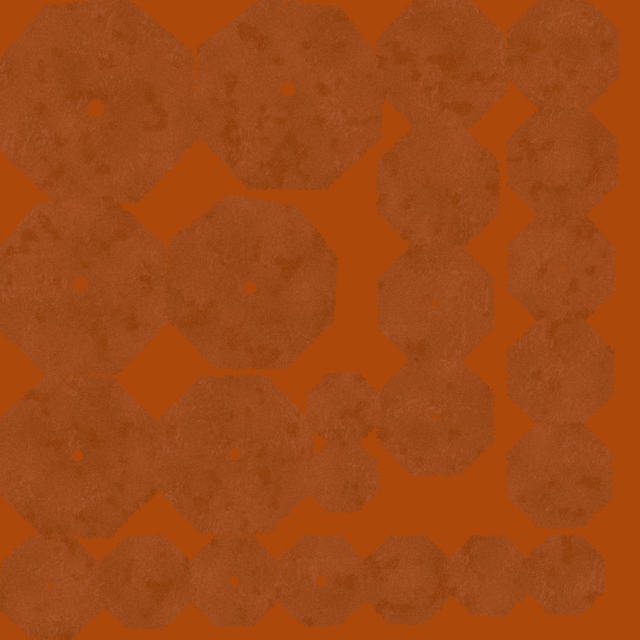
Write a WebGL 1 fragment shader that draws this pattern.

```glsl
precision highp float;
// Shelves of weathered rust octagons, packed over a flat burnt-orange ground.
uniform vec2 u_resolution;

#define GRID 768.0
#define OVERLAP 5.5
#define FRAY 4.0
#define GROUND vec3(0.670, 0.283, 0.040)
#define RUST vec3(0.607, 0.288, 0.106)
#define STAIN vec3(0.560, 0.240, 0.035)
#define SCUFF vec3(0.680, 0.350, 0.200)
#define GRAIN 0.055

float hash(vec2 p) {
    vec3 h = fract(vec3(p.xyx) * 0.1031);
    h += dot(h, h.yzx + 33.33);
    return fract((h.x + h.y) * h.z);
}

float noise(vec2 p) {
    vec2 i = floor(p), f = fract(p);
    f = f * f * (3.0 - 2.0 * f);
    return mix(mix(hash(i), hash(i + vec2(1.0, 0.0)), f.x),
               mix(hash(i + vec2(0.0, 1.0)), hash(i + 1.0), f.x), f.y);
}

float fbm(vec2 p) {
    float sum = 0.0, gain = 0.5;
    for (int i = 0; i < 5; i++) {
        sum += gain * noise(p);
        p = mat2(1.6, 1.2, -1.2, 1.6) * p + 17.3;
        gain *= 0.5;
    }
    return sum;
}

// Octagon corner; the tilt twists the upper side more than the lower.
vec2 octagonCorner(float k, float r, float tilt) {
    float angle = (k + 0.5) * 0.785398;
    angle += tilt * (0.5 + 0.5 * sin(angle));
    return r * 1.0824 * vec2(cos(angle), sin(angle));
}

// Signed distance to an octagon with fine teeth cut into its sides.
float frayedOctagon(vec2 q, float r, float tilt, float seed) {
    float d = -GRID, along = 0.0, side = 0.0;
    vec2 a = octagonCorner(0.0, r, tilt);
    for (int k = 1; k <= 8; k++) {
        vec2 b = octagonCorner(float(k), r, tilt);
        vec2 e = normalize(b - a);
        float edge = dot(q - a, vec2(e.y, -e.x));
        if (edge > d) {
            d = edge;
            along = dot(q - a, e);
            side = float(k);
        }
        a = b;
    }
    float tooth = hash(vec2(floor(along / 2.5) + 200.0, side * 13.0 + seed));
    return d + FRAY * tooth * tooth - 0.5;
}

// Mottled metal: clouds, dark stains, pale scuffs and grain.
vec3 rustTexture(vec2 q, float seed) {
    vec2 s = q + 400.0 + seed * 3.7;
    float clouds = fbm(s * 0.025);
    float stains = smoothstep(0.55, 0.75, fbm(s * 0.055 + 60.0));
    vec2 bent = s + 22.0 * vec2(clouds, noise(s * 0.04));
    float scratches = noise(mat2(0.45, 0.16, -0.16, 0.45) * bent * vec2(1.0, 0.5));
    float scuffs = smoothstep(0.5, 0.9, scratches) * smoothstep(0.4, 0.7, fbm(s * 0.035 + 9.0));
    vec3 color = RUST + (clouds - 0.48) * vec3(0.08, 0.05, 0.07);
    color = mix(color, STAIN, 0.65 * stains);
    color = mix(color, SCUFF, 0.5 * scuffs);
    return color + GRAIN * (0.5 * noise(s * 0.7) + 0.5 * hash(floor(s / 1.5)) - 0.5);
}

// A run of touching plates. Lean holds tilt and hole lift for the first two.
void shelf(inout vec3 color, vec2 p, vec2 corner, bool across,
           vec4 sizes, vec4 moreSizes, vec4 holes, vec4 lean) {
    float soft = 0.75 * GRID / u_resolution.y;
    float start = across ? corner.x : corner.y;
    for (int i = 0; i < 8; i++) {
        float r = sizes.x;
        if (r < 1.0) break;
        vec2 center = r + (across ? vec2(start, corner.y) : vec2(corner.x, start));
        vec2 q = (p - center) * vec2(1.0, -1.0);
        if (dot(q, q) < 1.4 * r * r) {
            float seed = floor(center.x + center.y * 0.37);
            float tilt = lean.x + 0.05 * (hash(vec2(seed, 5.0)) - 0.5);
            float d = frayedOctagon(q, r, tilt, seed);
            vec2 h = q - vec2(0.0, lean.y);
            float hole = holes.x - length(h) + 2.0 * (noise(h * 0.5 + 50.0) - 0.5);
            if (holes.x > 0.0) d = max(d, hole);
            float cover = 1.0 - smoothstep(-soft, soft, d);
            if (cover > 0.0) color = mix(color, rustTexture(q, seed), cover);
        }
        start += 2.0 * r - OVERLAP;
        sizes = vec4(sizes.yzw, moreSizes.x);
        moreSizes = vec4(moreSizes.yzw, 0.0);
        holes = vec4(holes.yzw, 0.0);
        lean = vec4(lean.zw, 0.0, 0.0);
    }
}

void main() {
    vec2 p = vec2(gl_FragCoord.x, u_resolution.y - gl_FragCoord.y) * GRID / u_resolution.y;
    vec3 color = GROUND;
    vec4 none = vec4(0.0);
    // Three rows of large plates
    shelf(color, p, vec2(-7.0, 0.0), true, vec4(122.0, 114.0, 0.0, 0.0), none, vec4(10.0, 9.0, 0.0, 0.0), vec4(0.13, -9.0, -0.17, 7.0));
    shelf(color, p, vec2(-9.0, 238.0), true, vec4(106.0, 102.5, 0.0, 0.0), none, vec4(8.5, 8.0, 0.0, 0.0), vec4(0.06, 3.0, -0.15, -5.0));
    shelf(color, p, vec2(-5.0, 450.0), true, vec4(98.0, 96.0, 0.0, 0.0), none, vec4(7.0, 7.5, 0.0, 0.0), vec4(-0.04, 1.0, 0.0, 1.0));
    // Columns on the right, the small pair, and the bottom row
    shelf(color, p, vec2(452.0, -2.0), false, vec4(79.0, 74.0, 71.0, 71.0), none, vec4(0.0, 0.0, 4.0, 4.0), none);
    shelf(color, p, vec2(608.0, -3.0), false, vec4(68.0, 67.0, 65.5, 65.0), vec4(64.0, 0.0, 0.0, 0.0), vec4(0.0, 0.0, 2.0, 0.0), none);
    shelf(color, p, vec2(368.0, 446.0), false, vec4(44.0, 43.5, 0.0, 0.0), none, none, none);
    shelf(color, p, vec2(-2.0, 642.0), true, vec4(63.0, 56.5, 55.0, 55.0), vec4(54.0, 49.0, 48.0, 0.0), vec4(3.5, 0.0, 6.0, 6.0), none);
    gl_FragColor = vec4(color, 1.0);
}
```
